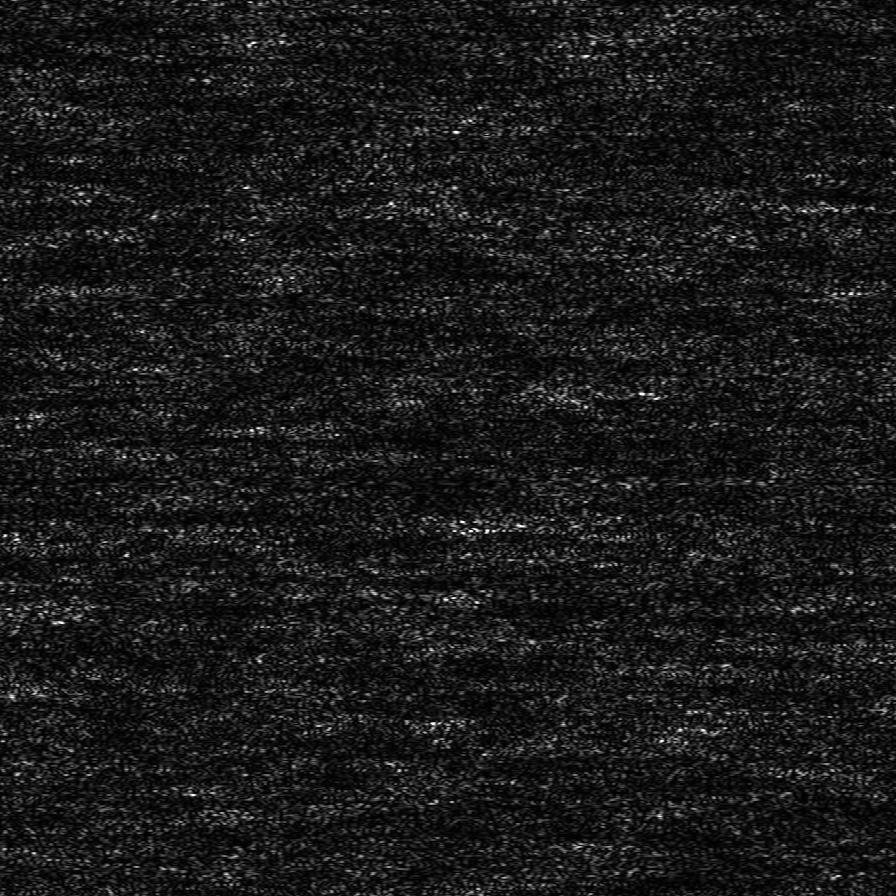
Write a Shadertoy shader that draws this texture.

```glsl
// Dark monochrome speckle drawn out into short horizontal dashes.
// Every row sums sines of random frequency and phase; the squared amplitude gives
// the grain, and slower layers of the same waves brighten or dim it in streaks.

const float TAU = 6.2831853;
const int WAVES = 8;

// Each layer: x = highest frequency across the canvas, y = rows down the canvas
const vec2 GRAIN_SCALE   = vec2(95.0, 400.0);
const vec2 STREAK_SCALE  = vec2(12.0, 230.0);
const vec2 CLUSTER_SCALE = vec2(9.0, 55.0);
const vec2 BAND_SCALE    = vec2(3.0, 95.0);

const float STREAK_DEPTH  = 0.36;
const float CLUSTER_DEPTH = 0.24;
const float BAND_DEPTH    = 0.36;

const float BLACK_LEVEL = 0.004;
const float BRIGHTNESS  = 0.096;
const float CONTRAST    = 0.9;

vec2 hash2(vec2 p) {
    vec3 q = fract(p.xyx * vec3(0.1031, 0.1030, 0.0973));
    q += dot(q, q.yzx + 33.33);
    return fract((q.xx + q.yz) * q.zy);
}

// Complex sum of random waves along one row, with unit mean power
vec2 rowWaves(float x, float row, float maxFrequency, float seed) {
    vec2 sum = vec2(0.0);
    for (int i = 0; i < WAVES; i++) {
        vec2 h = hash2(vec2(row + 17.0, float(i) * 7.0 + seed));
        float phase = TAU * (maxFrequency * (2.0 * h.x - 1.0) * x + h.y);
        sum += vec2(cos(phase), sin(phase));
    }
    return sum / sqrt(float(WAVES));
}

// Smooth blend of neighbouring rows that keeps the power constant
vec2 waveField(vec2 uv, vec2 scale, float seed) {
    float y = uv.y * scale.y;
    float row = floor(y);
    float t = smoothstep(0.0, 1.0, y - row);
    vec2 weights = normalize(vec2(1.0 - t, t));
    return weights.x * rowWaves(uv.x, row, scale.x, seed)
         + weights.y * rowWaves(uv.x, row + 1.0, scale.x, seed);
}

void mainImage(out vec4 fragColor, in vec2 fragCoord) {
    vec2 uv = fragCoord / iResolution.xy;

    // Fine speckle
    vec2 grain = waveField(uv, GRAIN_SCALE, 3.0);
    float intensity = dot(grain, grain);

    // Streaks, loose clusters and long dark bands
    float envelope = STREAK_DEPTH  * waveField(uv, STREAK_SCALE, 101.0).x
                   + CLUSTER_DEPTH * waveField(uv, CLUSTER_SCALE, 211.0).x
                   + BAND_DEPTH    * waveField(uv, BAND_SCALE, 307.0).x;

    float gray = BLACK_LEVEL + BRIGHTNESS * pow(intensity * exp(envelope), CONTRAST);
    fragColor = vec4(vec3(clamp(gray, 0.0, 1.0)), 1.0);
}
```
